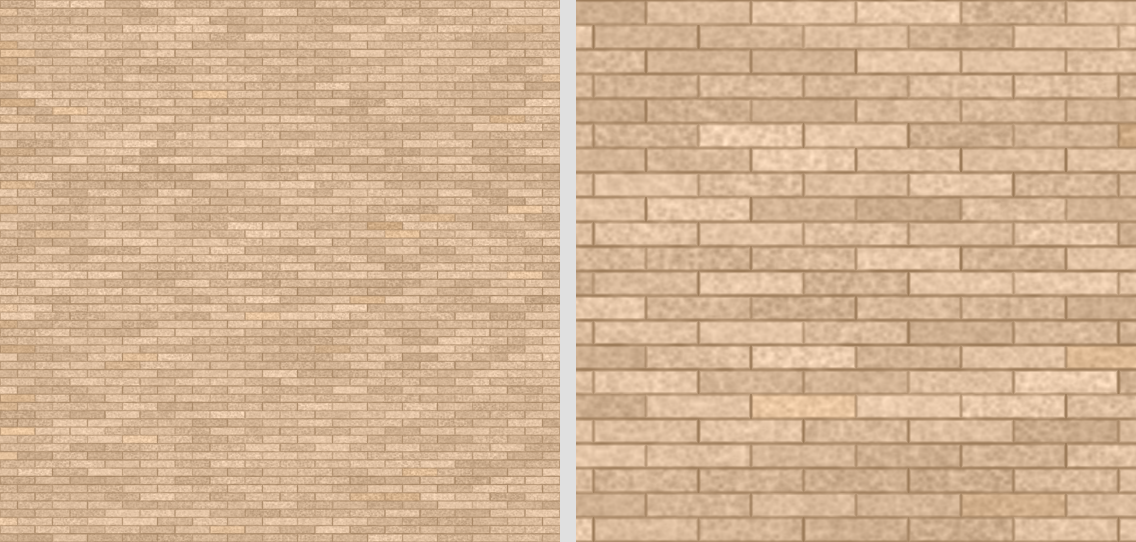
Left: the whole. Right: its middle third, enlarged.
This texture is drawn by a Shadertoy shader. Its source:

```glsl
const vec2 BRICKS = vec2(16.0, 66.0);    // repeats across and down
const float BRICK_ASPECT = 4.258;        // brick length in course heights
const float BED_HALF = 0.066;            // half widths of joints, in course heights
const float HEAD_HALF = 0.060;
const float JOINT_SOFTNESS = 0.05;
const float GRAIN_SCALE = 3.4;           // grain cells per course height
const float GRAIN_AMOUNT = 0.085;
const float FINE_AMOUNT = 0.085;
const float MOTTLE_AMOUNT = 0.022;
const float WARM_CHANCE = 0.03;
const vec3 DARK_BRICK = vec3(0.785, 0.662, 0.538);
const vec3 LIGHT_BRICK = vec3(0.932, 0.810, 0.692);
const vec3 JOINT = vec3(0.615, 0.485, 0.350);
const vec3 WARM_TINT = vec3(1.020, 0.995, 0.940);

float hash(vec2 p) {
    vec3 q = fract(vec3(p.xyx) * 0.1031);
    q += dot(q, q.yzx + 33.33);
    return fract((q.x + q.y) * q.z);
}

// Smoothly interpolated random values
float valueNoise(vec2 p) {
    vec2 cell = floor(p), f = fract(p);
    f *= f * (3.0 - 2.0 * f);
    float low = mix(hash(cell), hash(cell + vec2(1.0, 0.0)), f.x);
    float high = mix(hash(cell + vec2(0.0, 1.0)), hash(cell + 1.0), f.x);
    return mix(low, high, f.y);
}

// Distance to the nearest scattered point
float cellular(vec2 p) {
    vec2 cell = floor(p), local = fract(p);
    float nearest = 2.0;
    for (int y = -1; y <= 1; y++) {
        for (int x = -1; x <= 1; x++) {
            vec2 offset = vec2(x, y);
            vec2 id = cell + offset;
            vec2 point = vec2(hash(id + 7.3), hash(id + 91.7));
            nearest = min(nearest, length(offset + point - local));
        }
    }
    return nearest;
}

// Soft blotches from layered sines
float mottle(vec2 p) {
    float sum = 0.0, weight = 0.5;
    for (int i = 0; i < 4; i++) {
        sum += weight * sin(p.x + 1.7 * sin(p.y)) * sin(p.y + 1.3 * sin(p.x));
        p = mat2(1.5, 1.1, -1.1, 1.5) * p + 2.4;
        weight *= 0.7;
    }
    return sum;
}

// Coverage of a soft line, correct even when thinner than a pixel
float lineCover(float dist, float halfWidth, float pixel) {
    float blur = pixel + JOINT_SOFTNESS;
    float cover = clamp((halfWidth - dist) / blur + 0.5, 0.0, 1.0);
    return min(cover, 2.0 * halfWidth / blur);
}

void mainImage(out vec4 fragColor, in vec2 fragCoord) {
    vec2 grid = fragCoord / iResolution.xy * BRICKS;
    vec2 surface = grid * vec2(BRICK_ASPECT, 1.0);
    vec2 pixel = BRICKS * vec2(BRICK_ASPECT, 1.0) / iResolution.xy;

    // Running bond: alternate courses shift by half a brick
    float course = floor(grid.y);
    grid.x += 0.5 * mod(course + 1.0, 2.0);
    vec2 id = floor(grid);
    vec2 local = fract(grid);

    // Tone of each brick
    float tone = mix(hash(id + 13.0), hash(id + 57.0), 0.28);
    vec3 color = mix(DARK_BRICK, LIGHT_BRICK, tone);
    float warm = step(1.0 - WARM_CHANCE - 0.3 * step(id.x, 0.5), hash(id + 31.0));
    color *= mix(vec3(1.0), WARM_TINT, warm * (0.4 + 0.6 * hash(id + 43.0)));

    // Stone grain and blotches, of a strength that differs by brick
    vec2 grainPos = surface * GRAIN_SCALE + 17.0 * hash(id + 3.0);
    float grain = cellular(grainPos * vec2(0.75, 1.0)) - 0.48;
    float fine = valueNoise(grainPos * 1.7) - 0.5;
    float roughness = mix(0.7, 1.3, hash(id + 77.0));
    color += roughness * (GRAIN_AMOUNT * grain + FINE_AMOUNT * fine);
    color += MOTTLE_AMOUNT * mottle(surface * 1.9 + 9.0 * hash(id));

    // Joints, with strength broken up along each line
    vec2 dist = min(local, 1.0 - local) * vec2(BRICK_ASPECT, 1.0);
    float bedLine = floor(grid.y + 0.5);
    float headLine = floor(grid.x + 0.5);
    float bedWear = valueNoise(vec2(surface.x * 1.6, bedLine * 5.0));
    float bed = lineCover(dist.y, BED_HALF, pixel.y);
    bed *= mix(0.65, 1.0, bedWear) * mix(0.7, 1.1, hash(vec2(bedLine, 71.0)));
    float head = lineCover(dist.x, HEAD_HALF, pixel.x);
    head *= mix(0.5, 1.1, hash(vec2(headLine, course + 19.0)));
    color = mix(color, JOINT, clamp(max(bed, head), 0.0, 1.0));

    fragColor = vec4(clamp(color, 0.0, 1.0), 1.0);
}
```
